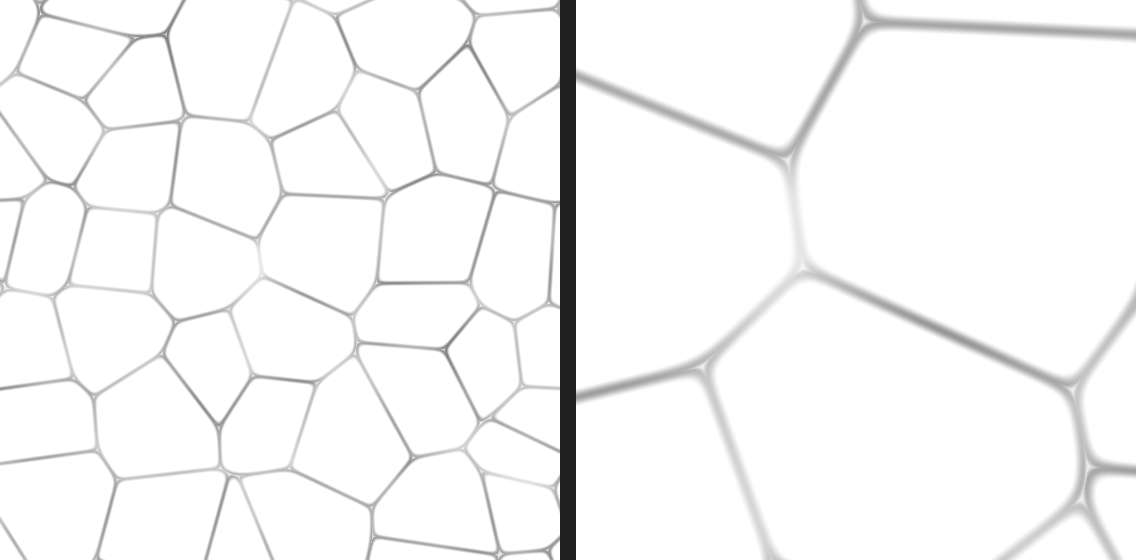
Left, the full canvas; right, a detail of the centre.
Write a three.js fragment shader that draws this pattern.

```glsl
// Soft grey web of irregular cells on white, from Voronoi bisector distances.
// A log-sum-exp minimum rounds the cell corners, so junctions open into small
// pale triangles; edge darkness varies per edge and with gradient noise.
varying vec2 vUv;

vec2 hash2(vec2 p) {
  vec2 q = vec2(dot(p, vec2(127.1, 311.7)), dot(p, vec2(269.5, 183.3)));
  return fract(sin(q) * 43758.545);
}

float cornerGradient(vec2 corner, vec2 offset) {
  return dot(hash2(corner + 57.0) * 2.0 - 1.0, offset);
}

float gradientNoise(vec2 p) {
  vec2 i = floor(p), f = fract(p);
  vec2 u = f * f * f * (f * (f * 6.0 - 15.0) + 10.0);
  vec2 e = vec2(1.0, 0.0);
  return mix(
    mix(cornerGradient(i, f), cornerGradient(i + e, f - e), u.x),
    mix(cornerGradient(i + e.yx, f - e.yx), cornerGradient(i + 1.0, f - 1.0), u.x),
    u.y);
}

// Cell centre, jittered inside its grid square
vec2 cellSite(vec2 id) {
  return id + 0.5 + 0.96 * (hash2(id) - 0.5);
}

// x: rounded distance to the cell border, y: blended random tone of the edges
vec2 cellBorder(vec2 p) {
  vec2 base = floor(p), nearId = base, nearSite = vec2(0.0);
  float nearest = 100.0;
  for (int y = -2; y <= 2; y++) {
    for (int x = -2; x <= 2; x++) {
      vec2 id = base + vec2(float(x), float(y));
      vec2 toSite = cellSite(id) - p;
      float d = dot(toSite, toSite);
      if (d < nearest) {
        nearest = d;
        nearId = id;
        nearSite = toSite;
      }
    }
  }

  // Sum every bisector around the nearest cell
  float rounding = 0.025, weightSum = 0.0, toneSum = 0.0;
  for (int y = -2; y <= 2; y++) {
    for (int x = -2; x <= 2; x++) {
      if (x == 0 && y == 0) continue;
      vec2 id = nearId + vec2(float(x), float(y));
      vec2 toSite = cellSite(id) - p;
      float d = dot(0.5 * (nearSite + toSite), normalize(toSite - nearSite));
      float weight = exp(-d / rounding);
      weightSum += weight;
      toneSum += weight * hash2(id + nearId + 0.37).x;
    }
  }
  return vec2(-rounding * log(weightSum), toneSum / weightSum);
}

void main() {
  float cells = 6.1;
  vec2 p = vUv * cells + vec2(13.0, 4.0);
  vec2 border = cellBorder(p);
  float d = border.x / cells;

  // Blurred line outside, fading to a pale web inside the junctions
  float line = 1.0 - smoothstep(0.0, 0.0058, d);
  float web = 1.0 - smoothstep(-0.0028, -0.0001, d);
  float shape = line * mix(1.0, 0.25, web);

  // Uneven ink strength along the network
  float ink = 0.31 + 0.24 * (border.y - 0.5) + 0.3 * gradientNoise(p * 1.3);
  gl_FragColor = vec4(vec3(1.0 - clamp(ink, 0.1, 0.5) * shape), 1.0);
}
```
